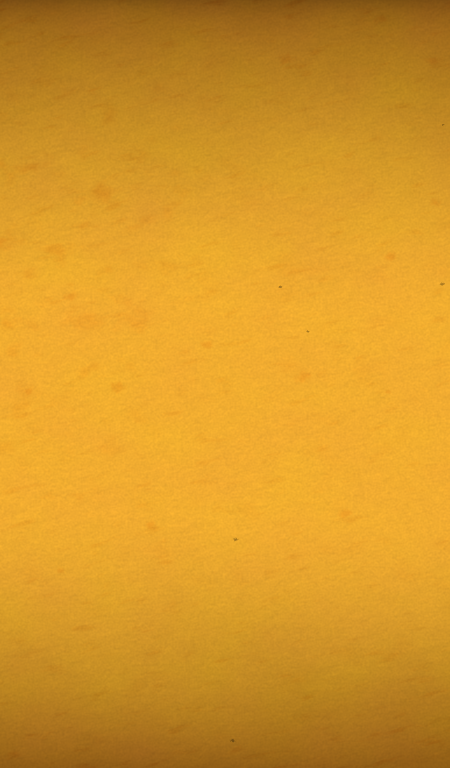
Write a Shadertoy shader that draws this texture.

```glsl
vec2 hash2(vec2 p) {
    vec3 q = fract(vec3(p.xyx) * vec3(0.1031, 0.1030, 0.0973));
    q += dot(q, q.yzx + 33.33);
    return fract((q.xx + q.yz) * q.zy);
}

float cornerSlope(vec2 cell, vec2 offset) {
    return dot(hash2(cell) * 2.0 - 1.0, offset);
}

float gradientNoise(vec2 p) {
    vec2 i = floor(p), f = fract(p);
    vec2 u = f * f * f * (f * (f * 6.0 - 15.0) + 10.0);
    vec2 e = vec2(1.0, 0.0);
    return mix(mix(cornerSlope(i, f), cornerSlope(i + e, f - e), u.x),
               mix(cornerSlope(i + e.yx, f - e.yx), cornerSlope(i + 1.0, f - 1.0), u.x), u.y);
}

float fbm(vec2 p) {
    float sum = 0.0, amp = 1.0;
    for (int i = 0; i < 4; i++) {
        sum += amp * gradientNoise(p);
        p = mat2(1.6, 1.2, -1.2, 1.6) * p + 17.3;
        amp *= 0.5;
    }
    return sum;
}

// One ragged spot per grid cell, present only in a share of the cells
float spots(vec2 p, float cells, float share, float radius, float softness) {
    vec2 q = p * cells, id = floor(q);
    vec2 center = 0.3 + 0.4 * hash2(id + 5.0);
    vec2 pick = hash2(id + 71.0);
    vec2 d = (fract(q) - center) * vec2(0.8, 1.1);
    float size = radius * (0.5 + pick.y);
    float dist = length(d) + size * 0.7 * fbm(q * 0.8 / radius);
    return step(pick.x, share) * (1.0 - smoothstep(size * (1.0 - softness), size, dist));
}

void mainImage(out vec4 fragColor, in vec2 fragCoord) {
    vec2 uv = fragCoord / iResolution.xy;
    vec2 p = fragCoord / iResolution.y;

    // Shading that falls off toward the top and bottom edges
    float cloud = fbm(p * vec2(4.0, 6.0) + 3.0);
    float side = pow(abs(uv.x * 2.0 - 1.0), 4.0);
    float edge = min((1.0 - uv.y) / 0.40, uv.y / 0.33);
    edge = clamp(edge + 0.08 * cloud - 0.03 * side, 0.0, 1.0);
    float light = 1.0 - pow(1.0 - edge, 1.45);
    vec3 color = mix(vec3(0.59, 0.38, 0.093), vec3(0.945, 0.677, 0.19), light);
    color.g += 0.07 * light * (1.0 - light);
    color *= 1.0 - 0.18 * exp(-60.0 * (1.0 - uv.y)) - 0.05 * exp(-70.0 * uv.y);

    // Broad yellow and orange mottling
    float mottle = fbm(p * vec2(9.0, 13.0) + 41.0);
    color += vec3(0.004, 0.022, -0.012) * mottle;

    // Fine fibres, tilted slightly upward to the right
    vec2 along = mat2(0.97, -0.24, 0.24, 0.97) * p;
    float fibre = fbm(along * vec2(38.0, 105.0));
    float streak = smoothstep(0.15, 0.75, fbm(along * vec2(24.0, 85.0) + 9.0));
    float grain = gradientNoise(along * vec2(150.0, 260.0));
    grain += 1.3 * gradientNoise(p * 330.0 + 7.3);
    color *= 1.0 + 0.028 * fibre + 0.042 * grain;
    color -= vec3(0.02, 0.036, 0.02) * streak;

    // Orange stains, strongest in the upper left
    float region = smoothstep(0.5, 0.05, length((uv - vec2(0.1, 0.68)) * vec2(0.8, 1.3)));
    float blotch = smoothstep(0.05, 0.75, fbm(p * vec2(20.0, 30.0) + 23.0));
    float stain = blotch * (0.12 + 0.4 * region);
    stain += 0.4 * spots(p, 17.0, 0.09, 0.13, 0.9);
    stain += 0.2 * spots(p + 4.7, 6.0, 0.12, 0.22, 1.0);
    color = mix(color, color * vec3(0.95, 0.81, 0.64), min(stain, 1.0));

    // Tiny dark specks
    color *= 1.0 - 0.3 * spots(p + 2.3, 19.0, 0.035, 0.045, 0.8);

    fragColor = vec4(clamp(color, 0.0, 1.0), 1.0);
}
```
